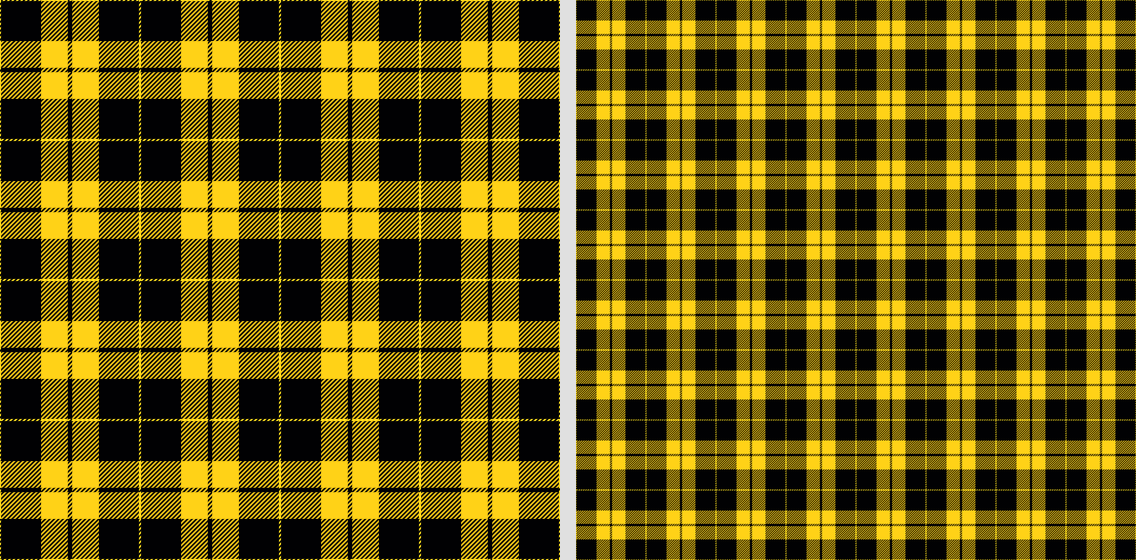
Left, the tile; right, the same tile 2 across and 2 down.
This pattern is drawn by a WebGL 1 fragment shader. Its source:

```glsl
precision highp float;
// Black and yellow tartan: one symmetric sett in warp and weft, woven in a 2/2 twill.

uniform vec2 u_resolution;

const float REPEATS = 4.0;          // setts across and down
const float SETT = 126.0;           // threads in one sett
const float TWILL = 4.0;            // threads in one twill step cycle (divides REPEATS * SETT)

// Stripe edges, in threads from the middle of the thin line
const float LINE_EDGE = 1.0;
const float BAND_START = 37.0;
const float BAND_END = 61.0;

const vec3 BLACK = vec3(0.004, 0.004, 0.010);
const vec3 YELLOW = vec3(1.0, 0.825, 0.090);
const vec3 LINE_YELLOW = vec3(1.0, 0.885, 0.120);

// Antialiased step: 0 below the edge, 1 above it, over one filter width
float cover(float edge, float value, float width) {
  return clamp((value - edge) / width + 0.5, 0.0, 1.0);
}

// Dye of the thread at a position along one axis
vec3 threadColour(float thread, float pixel) {
  float d = abs(mod(thread + 0.5 * SETT, SETT) - 0.5 * SETT);
  float band = cover(BAND_START, d, pixel) - cover(BAND_END, d, pixel);
  float line = 1.0 - cover(LINE_EDGE, d, pixel);
  return mix(mix(BLACK, YELLOW, band), LINE_YELLOW, line);
}

// Share of the pixel where the warp lies over the weft: rising diagonal ribs
float warpOnTop(vec2 thread, vec2 pixel) {
  float fromRib = abs(fract((thread.x - thread.y) / TWILL) - 0.5);
  return 1.0 - cover(0.25, fromRib, length(pixel) / TWILL);
}

void main() {
  vec2 pixel = REPEATS * SETT / u_resolution;
  vec2 thread = gl_FragCoord.xy * pixel;

  vec3 warp = threadColour(thread.x, pixel.x);
  vec3 weft = threadColour(thread.y, pixel.y);

  gl_FragColor = vec4(mix(weft, warp, warpOnTop(thread, pixel)), 1.0);
}
```
